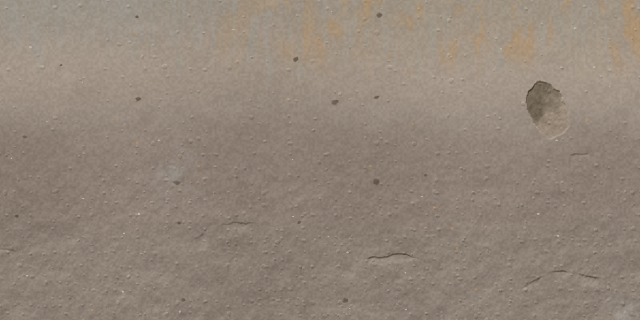
Give the GLSL for this texture, as a Shadertoy shader.

```glsl
// Weathered concrete wall: rust-stained drips on top, rough pitted plaster below.

const vec3 TOP_GREY    = vec3(0.600, 0.565, 0.520);
const vec3 PALE_BAND   = vec3(0.628, 0.578, 0.526);
const vec3 WARM_BROWN  = vec3(0.542, 0.488, 0.446);
const vec3 LOW_BROWN   = vec3(0.540, 0.490, 0.448);
const vec3 RUST        = vec3(0.690, 0.560, 0.410);
const vec3 WASHED_GREY = vec3(0.610, 0.600, 0.570);
const vec3 CHIP_DARK   = vec3(0.410, 0.365, 0.300);
const vec3 CHIP_LIGHT  = vec3(0.600, 0.540, 0.470);
const vec3 PIT_BROWN   = vec3(0.340, 0.285, 0.230);
const vec3 PALE_SPECK  = vec3(0.760, 0.730, 0.690);

const vec2  CHIP_CENTER = vec2(1.714, 0.655);
const vec2  CHIP_SIZE   = vec2(0.066, 0.098);
const vec2  LIGHT_STEP  = vec2(-0.0018, 0.0048);
const float RELIEF_GAIN = 0.42;
const float GRAIN_GAIN  = 0.050;

// Ledges: center x, center y, half length, tilt
const int LEDGE_COUNT = 5;
const vec4 LEDGES[LEDGE_COUNT] = vec4[](
    vec4(0.70, 0.300, 0.110, 0.28), vec4(1.22, 0.210, 0.120, 0.08),
    vec4(1.81, 0.520, 0.035, 0.20), vec4(0.02, 0.220, 0.040, 0.10),
    vec4(1.76, 0.150, 0.150, 0.06));

float hash(vec2 p) {
    vec3 q = fract(p.xyx * 0.1031);
    q += dot(q, q.yzx + 33.33);
    return fract((q.x + q.y) * q.z);
}

float noise(vec2 p) {
    vec2 i = floor(p), f = fract(p);
    f = f * f * (3.0 - 2.0 * f);
    return mix(mix(hash(i), hash(i + vec2(1, 0)), f.x),
               mix(hash(i + vec2(0, 1)), hash(i + vec2(1, 1)), f.x), f.y);
}

float fbm(vec2 p) {
    float sum = 0.0, amp = 0.5;
    for (int i = 0; i < 5; i++) {
        sum += amp * noise(p);
        p = p * 2.03 + 17.1;
        amp *= 0.5;
    }
    return sum;
}

// Soft scattered spots, at most one per grid cell
float spots(vec2 p, float cells, float chance, float radius, float seed) {
    vec2 g = p * cells, id = floor(g) + seed;
    vec2 jitter = vec2(hash(id + 3.7), hash(id + 8.3));
    vec2 d = fract(g) - mix(vec2(0.35), vec2(0.65), jitter);
    d.y *= 1.0 + 0.7 * hash(id + 5.1);
    float r = radius * mix(0.5, 1.0, hash(id + 11.9));
    float ragged = length(d) + 0.5 * radius * (noise(p * 130.0) - 0.5);
    return step(hash(id), chance) * (1.0 - smoothstep(0.4 * r, r, ragged));
}

float chipMask(vec2 p) {
    vec2 q = p - CHIP_CENTER;
    q.x += 0.3 * q.y;
    float d = length(q / CHIP_SIZE) + 0.9 * (fbm(p * 16.0) - 0.48);
    return 1.0 - smoothstep(0.90, 1.02, d);
}

// Sharp upper lip that recovers slowly downwards
float ledgeDrop(vec2 p) {
    float drop = 0.0;
    for (int i = 0; i < LEDGE_COUNT; i++) {
        vec4 l = LEDGES[i];
        float x = p.x - l.x;
        float lip = l.y + l.w * x - 2.0 * x * x + 0.05 * (fbm(p * 14.0) - 0.48);
        float d = lip - p.y;
        float taper = 1.0 - smoothstep(0.5, 1.0, abs(x) / l.z);
        drop += taper * smoothstep(0.0, 0.005, d) * (1.0 - smoothstep(0.006, 0.045, d));
    }
    return drop * smoothstep(0.25, 0.7, noise(p * 24.0));
}

float relief(vec2 p) {
    float rough = mix(0.30, 1.0, 1.0 - smoothstep(0.12, 0.75, p.y));
    float h = rough * fbm(p * 19.0);
    h += 0.16 * spots(p, 26.0, 0.32 * rough, 0.25, 0.0);
    h += 0.13 * spots(p + 0.37, 42.0, 0.28 * rough, 0.30, 40.0);
    h -= 0.42 * ledgeDrop(p);
    return h - chipMask(p) * (0.30 + 0.7 * (fbm(p * 32.0) - 0.48));
}

void mainImage(out vec4 fragColor, in vec2 fragCoord) {
    vec2 p = fragCoord / iResolution.y;
    float cloud = fbm(p * 2.6 + 4.0) - 0.48;
    float y = p.y + 0.12 * cloud;

    // Broad vertical colour bands
    vec3 col = mix(LOW_BROWN, WARM_BROWN, smoothstep(0.1, 0.45, y));
    col = mix(col, PALE_BAND, smoothstep(0.50, 0.80, y));
    col = mix(col, TOP_GREY, smoothstep(0.82, 1.0, y));
    col += 0.07 * cloud;

    // Washed streaks and rust, ending in uneven drips
    float dripEnd = 0.70 + 0.16 * noise(vec2(p.x * 55.0, 2.0));
    float drip = smoothstep(dripEnd, dripEnd + 0.08, p.y);
    float streak = noise(vec2(p.x * 75.0, p.y * 9.0));
    col = mix(col, WASHED_GREY, 0.45 * drip * smoothstep(0.45, 0.85, streak));
    float rustZone = smoothstep(0.35, 1.25, p.x) * smoothstep(0.72, 0.90, p.y);
    float rust = smoothstep(0.46, 0.70, fbm(p * vec2(26.0, 12.0) + 9.0));
    col = mix(col, RUST, rustZone * (0.12 + 0.55 * rust));

    // Pale worn patches
    float worn = 1.0 - smoothstep(0.0, 0.10, length((p - vec2(0.55, 0.45)) * vec2(1.0, 0.8)));
    worn += 1.0 - smoothstep(0.0, 0.12, length((p - vec2(1.97, 0.03)) * vec2(0.8, 1.5)));
    col = mix(col, WASHED_GREY, 0.6 * worn * smoothstep(0.35, 0.65, fbm(p * 20.0)));

    // Chip, pits and specks
    float chipTone = smoothstep(-0.06, 0.05, p.x - CHIP_CENTER.x - 0.7 * (p.y - CHIP_CENTER.y)
                   + 0.12 * (fbm(p * 28.0) - 0.48));
    col = mix(col, mix(CHIP_DARK, CHIP_LIGHT, chipTone), 0.85 * chipMask(p));
    col = mix(col, PIT_BROWN, 0.65 * spots(p, 8.0, 0.10, 0.11, 70.0));
    col = mix(col, PALE_SPECK, 0.8 * spots(p, 17.0, 0.05, 0.10, 110.0));
    col = mix(col, RUST, 0.8 * spots(p + 0.21, 15.0, 0.04, 0.11, 150.0));

    // Light from above, then fine grain
    float shade = RELIEF_GAIN * (relief(p) - relief(p + LIGHT_STEP));
    col += clamp(shade, -0.22, 0.13) * vec3(1.0, 0.98, 0.95);
    col += GRAIN_GAIN * (noise(p * 150.0) - 0.5);
    fragColor = vec4(clamp(col, 0.0, 1.0), 1.0);
}
```
